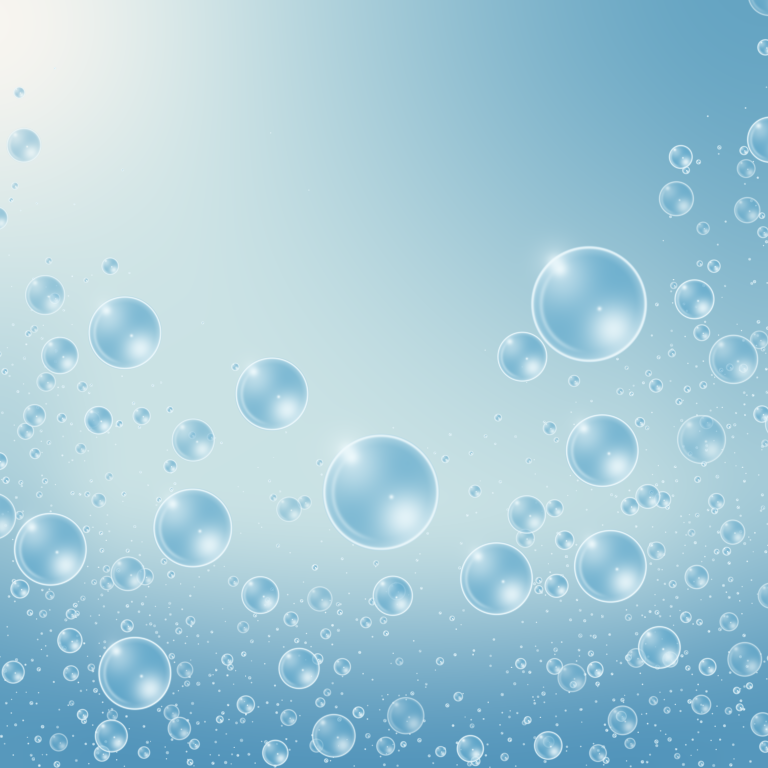
Give the GLSL for this background, as a Shadertoy shader.

```glsl
const vec3 HAZE = vec3(0.79, 0.885, 0.895);
const vec3 SKY = vec3(0.39, 0.64, 0.76);
const vec3 DEEP = vec3(0.32, 0.58, 0.73);
const vec3 SUN = vec3(0.97, 0.96, 0.94);
const vec3 BUBBLE_BLUE = vec3(0.37, 0.66, 0.80);
const vec3 SHINE = vec3(0.94, 0.98, 0.99);

// Large bubbles: centre and radius
const int HERO_COUNT = 10;
const vec3 FOCAL_HIGH = vec3(0.767, 0.604, 0.076);
const vec3 FOCAL_LOW = vec3(0.496, 0.359, 0.076);
const vec3 LEFT_CORE = vec3(0.251, 0.3125, 0.052);
const vec2 RIGHT_CORE = vec2(0.651, 0.375);
const float RING_BUBBLE = 0.048;

// Scattered bubbles: cell size, smallest radius, largest radius, chance
const vec4 MEDIUM = vec4(0.096, 0.015, 0.033, 0.82);
const vec4 SMALL = vec4(0.053, 0.005, 0.013, 0.58);
const vec4 DROPLET = vec4(0.023, 0.0015, 0.005, 0.40);
const vec4 SPECK = vec4(0.013, 0.0006, 0.0019, 0.38);

vec3 hash3(vec2 p) {
    vec3 q = fract(vec3(p.xyx) * vec3(0.1031, 0.1030, 0.0973));
    q += dot(q, q.yxz + 33.33);
    return fract((q.xxy + q.yzz) * q.zyx);
}

float gauss(float x, float width) {
    return exp(-x * x / (width * width));
}

// Two wavering rings gathered around the focal bubbles
vec3 heroBubble(int i) {
    if (i == 0) return FOCAL_HIGH;
    if (i == 1) return FOCAL_LOW;
    if (i == 2) return LEFT_CORE;
    bool left = i < 7;
    float k = float(left ? i - 3 : i - 7);
    float wave = sin(2.1 * k - 0.35);
    float angle = radians(left ? 56.0 + 63.0 * k - 10.0 * wave : 16.0 - 54.0 * k);
    float reach = left ? 0.22 + 0.05 * wave : 0.15 + 0.033 * wave;
    vec2 core = left ? LEFT_CORE.xy : RIGHT_CORE;
    return vec3(core + reach * vec2(cos(angle), sin(angle)), RING_BUBBLE);
}

// Upper limit of the scattered bubbles, a valley open at the top
float valley(float x) {
    float d = x - 0.52;
    return 0.55 + (d < 0.0 ? 1.45 : 2.3) * d * d;
}

vec3 background(vec2 p) {
    vec3 col = mix(HAZE, SKY, 1.0 - smoothstep(0.0, 0.88, distance(p, vec2(1.0, 1.05))));
    float depth = p.y - 0.25 * (p.x - 0.5) * (p.x - 0.5);
    col = mix(col, DEEP, 1.0 - smoothstep(-0.03, 0.36, depth));
    float leftEdge = (1.0 - smoothstep(0.0, 0.17, p.x)) * (1.0 - smoothstep(0.3, 0.75, p.y));
    float rightEdge = smoothstep(0.8, 1.0, p.x);
    col = mix(col, SKY, 0.3 * leftEdge + 0.22 * rightEdge);
    return mix(col, SUN, gauss(distance(p, vec2(-0.02, 0.97)), 0.25));
}

// Glassy body, glow, sheen and rim of one bubble
vec3 drawBubble(vec3 col, vec2 p, vec3 bubble, float pixel, float opacity) {
    vec2 q = (p - bubble.xy) / bubble.z;
    float d = length(q);
    float soft = pixel / bubble.z;
    float mask = 1.0 - smoothstep(1.0 - soft, 1.0 + soft, d);
    if (mask <= 0.0) return col;
    float tint = 0.48 + 0.25 * gauss(length(q - vec2(0.35, 0.42)), 0.6)
               + 0.22 * gauss(length(q - vec2(-0.45, -0.4)), 0.55);
    vec3 body = mix(col, BUBBLE_BLUE, tint);
    body = mix(body, SHINE, 0.85 * gauss(length(q - vec2(0.42, -0.43)), 0.42));
    body = mix(body, SHINE, 0.42 * gauss(length(q - vec2(-0.42, 0.43)), 0.48));
    float side = smoothstep(0.25, 0.9, dot(q, vec2(-0.94, -0.3)) / max(d, 0.01));
    body = mix(body, SHINE, 0.38 * side * gauss(d - 0.82, 0.025 + soft));
    body = mix(body, SHINE, 0.3 * smoothstep(0.78, 1.0, d));
    body = mix(body, SHINE, 0.8 * gauss(d - 0.97, max(0.027, soft)));
    body = mix(body, SHINE, 0.85 * gauss(length(q - vec2(-0.5, 0.6)), 0.13));
    body = mix(body, SHINE, 0.8 * gauss(length(q - vec2(0.18, -0.08)), 0.03 + 0.5 * soft));
    return mix(col, body, mask * opacity);
}

// One bubble at most per staggered cell, kept clear of the large ones
vec3 scatter(vec3 col, vec2 p, vec4 kind, float seed, float fade, float pixel) {
    float row = floor(p.y / kind.x);
    vec2 shift = vec2(0.5 * kind.x * mod(row, 2.0), 0.0);
    vec2 id = floor((p + shift) / kind.x);
    vec3 h = hash3(id + seed);
    vec3 pick = hash3(id + seed + 71.0);
    float radius = mix(kind.y, kind.z, h.z * h.z);
    vec2 centre = (id + 0.5) * kind.x - shift + (h.xy - 0.5) * (kind.x - 2.2 * radius);
    float density = kind.w * smoothstep(0.0, fade, valley(centre.x) - centre.y);
    if (pick.x > density) return col;
    for (int i = 0; i < HERO_COUNT; i++) {
        vec3 hero = heroBubble(i);
        if (distance(centre, hero.xy) < hero.z + radius) return col;
    }
    return drawBubble(col, p, vec3(centre, radius), pixel, mix(0.6, 1.0, pick.y));
}

void mainImage(out vec4 fragColor, in vec2 fragCoord) {
    vec2 p = fragCoord / iResolution.y;
    float pixel = 1.0 / iResolution.y;
    vec3 col = background(p);

    col = scatter(col, p, SPECK, 13.0, 0.65, pixel);
    col = scatter(col, p, DROPLET, 37.0, 0.60, pixel);
    col = scatter(col, p, SMALL, 59.0, 0.22, pixel);
    col = scatter(col, p, MEDIUM, 83.0, 0.10, pixel);

    // Large bubbles, with a flare on the rim of the focal pair
    for (int i = 0; i < HERO_COUNT; i++) {
        vec3 hero = heroBubble(i);
        col = drawBubble(col, p, hero, pixel, 1.0);
        float flare = distance(p, hero.xy + hero.z * vec2(-0.58, 0.72)) / hero.z;
        float strength = i < 2 ? 0.8 : 0.35;
        col = mix(col, SHINE, strength * (0.6 * gauss(flare, 0.14) + 0.4 * gauss(flare, 0.35)));
    }
    fragColor = vec4(col, 1.0);
}
```
